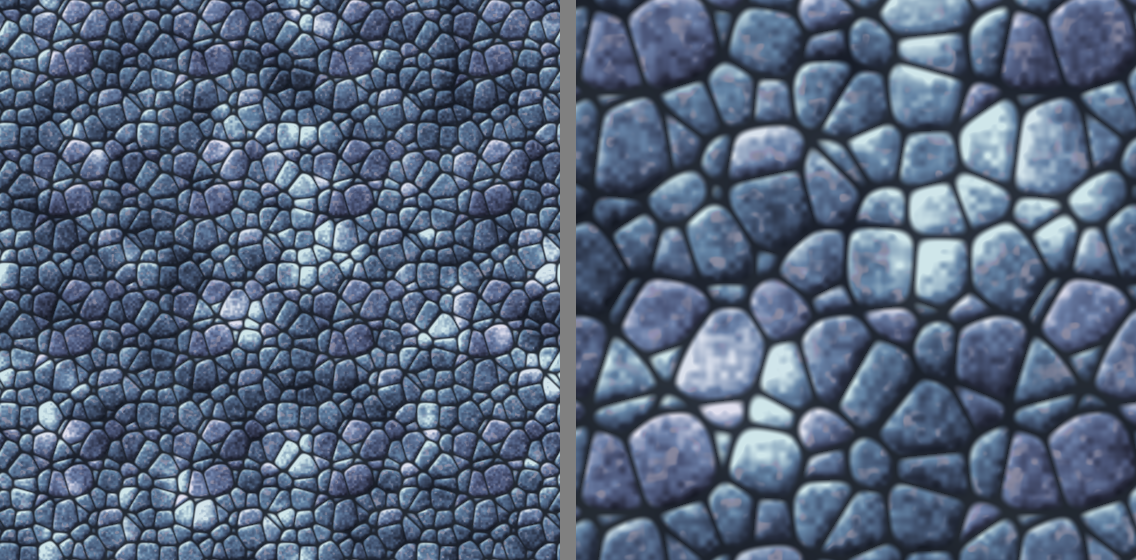
Left: the whole. Right: its middle third, enlarged.
A Shadertoy shader for this texture:

```glsl
// Blue-grey pebble paving with dark crevices, lit from the upper left.
// Stones are cells of a weighted Voronoi diagram with softly rounded corners;
// wrapping noise adds pools of light, mineral grain and warm specks.

#define BLOCKS 4.0         // repeats of the stone layout per side
#define CELLS 8.0          // stone sites per block side
#define SIZE_SPREAD 0.80   // difference between big and small stones
#define ROUNDNESS 13.0     // lower values round the corners more
#define GAP 0.11           // half width of a crevice, in cells
#define BEVEL 0.34         // width of the shaded rim, in cells
#define RELIEF 0.40        // strength of the rim light
#define FACE_TONE 0.605    // average tone of a stone face
#define PATCH_LIGHT 0.58   // strength of the large light pools
#define GRAIN 0.42         // strength of the fine grain

const vec2 LIGHT_DIR = vec2(-0.53, 0.85);
const vec3 PITCH = vec3(0.08, 0.10, 0.14);
const vec3 SLATE = vec3(0.15, 0.18, 0.25);
const vec3 BLUE  = vec3(0.27, 0.345, 0.465);
const vec3 STEEL = vec3(0.39, 0.515, 0.645);
const vec3 PALE  = vec3(0.69, 0.79, 0.84);
const vec3 MOSS  = vec3(0.22, 0.25, 0.25);
const vec3 MAUVE = vec3(0.58, 0.56, 0.63);

float hash(vec2 p) {
    return fract(sin(dot(p, vec2(127.1, 311.7))) * 43758.5453);
}

// Value noise that wraps after "period" lattice steps
float tileNoise(vec2 uv, float period) {
    vec2 p = uv * period, i = floor(p), f = fract(p);
    f = f * f * (3.0 - 2.0 * f);
    vec2 a = mod(i, period), b = mod(i + 1.0, period);
    return mix(mix(hash(a), hash(vec2(b.x, a.y)), f.x),
               mix(hash(vec2(a.x, b.y)), hash(b), f.x), f.y);
}

// Site of a cell: position in xy, size weight in z
vec3 stoneSite(vec2 cell) {
    vec2 id = mod(cell, CELLS);
    vec2 jitter = vec2(hash(id + 3.7), hash(id + 19.3));
    float size = hash(id + 41.9);
    return vec3(cell + 0.1 + 0.8 * jitter, SIZE_SPREAD * size * size);
}

float power(vec2 p, vec3 site) {
    vec2 r = p - site.xy;
    return dot(r, r) - site.z;
}

// Finds the stone at p: returns rim distance and its inward gradient
vec3 stoneField(vec2 p, out vec2 owner, out vec3 site) {
    float best = 1e5;
    vec2 base = floor(p);
    for (int y = -2; y <= 2; y++)
    for (int x = -2; x <= 2; x++) {
        vec2 cell = base + vec2(x, y);
        vec3 s = stoneSite(cell);
        float d = power(p, s);
        if (d < best) { best = d; owner = cell; site = s; }
    }
    // Soft minimum over the borders with all neighbours
    float sum = 1e-9;
    vec2 inward = vec2(0.0);
    for (int y = -2; y <= 2; y++)
    for (int x = -2; x <= 2; x++) {
        if (x == 0 && y == 0) continue;
        vec3 s = stoneSite(owner + vec2(x, y));
        vec2 away = site.xy - s.xy;
        float d = (power(p, s) - best) / (2.0 * length(away));
        float w = exp(-ROUNDNESS * d);
        sum += w;
        inward += w * normalize(away);
    }
    return vec3(-log(sum) / ROUNDNESS, inward / sum);
}

// Tone from 0 to 1 through the five blues
vec3 toneRamp(float t) {
    t = clamp(t, 0.0, 1.1) * 4.0;
    vec3 c = mix(PITCH, SLATE, clamp(t, 0.0, 1.0));
    c = mix(c, BLUE, clamp(t - 1.0, 0.0, 1.0));
    c = mix(c, STEEL, clamp(t - 2.0, 0.0, 1.0));
    return mix(c, PALE, clamp(t - 3.0, 0.0, 1.4));
}

void mainImage(out vec4 fragColor, in vec2 fragCoord) {
    vec2 uv = fragCoord / iResolution.xy;
    vec2 p = uv * BLOCKS * CELLS;
    vec2 owner;
    vec3 site;
    vec3 field = stoneField(p, owner, site);
    vec2 id = mod(owner, CELLS);
    float body = smoothstep(-0.03, GAP, field.x);

    // Rim light and a gentle slope across each face
    float rim = 1.0 - smoothstep(0.0, BEVEL, field.x);
    float relief = RELIEF * rim * dot(-field.yz, LIGHT_DIR);
    relief += 0.10 * clamp(dot(p - site.xy, LIGHT_DIR), -1.0, 1.0);

    // Pools of light and shade, with a few bright glints
    float broad = tileNoise(uv + 0.13, 9.0);
    float local = tileNoise(uv + 0.37, 22.0);
    float pool = 0.45 * broad + 0.55 * local;
    float light = PATCH_LIGHT * (pool - 0.5) + 0.26 * smoothstep(0.62, 0.86, pool);

    float grain = 0.6 * tileNoise(uv, 230.0) + 0.4 * tileNoise(uv + 0.21, 124.0) - 0.5;
    float tone = FACE_TONE + 0.14 * (hash(id + 7.1) - 0.5) + relief + light + GRAIN * grain;
    vec3 stone = toneRamp(tone);

    // Faintly violet stones and mauve mineral specks
    float violet = smoothstep(0.45, 0.95, hash(id + 63.3));
    stone *= mix(vec3(1.0), vec3(1.09, 0.97, 1.02), violet);
    float mineral = 0.5 * (tileNoise(uv + 0.57, 210.0) + tileNoise(uv + 0.83, 158.0));
    float speck = smoothstep(0.52, 0.80, mineral) * smoothstep(0.40, 0.66, tone);
    stone = mix(stone, max(stone, MAUVE), 0.75 * speck);

    // Crevices, with a little grey-green grit
    vec3 crevice = mix(toneRamp(0.08 + 0.3 * light), MOSS, 0.4 * local);
    fragColor = vec4(clamp(mix(crevice, stone, body), 0.0, 1.0), 1.0);
}
```
